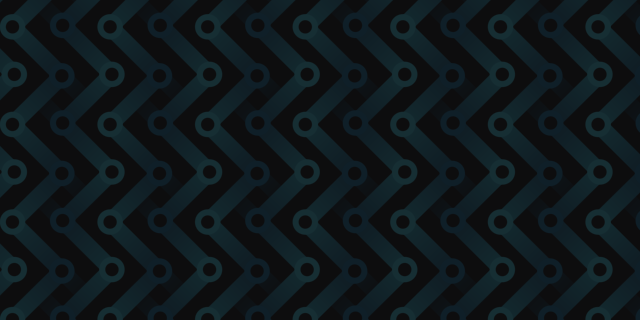
Give the GLSL for this pattern, as a Shadertoy shader.

```glsl
// Dark lattice of interlocking zigzag bands with ring joints at every bend.
// Each band is a wrapped segment distance shaded from a bright teal end to a
// dim blue end; rings and their dark holes are painted on top.

const float TILE = 0.305;        // repeat size in canvas heights
const float BAND_HALF = 0.086;   // sizes below are in tile units
const float RING_OUTER = 0.130;
const float RING_INNER = 0.068;
const float FADE_REACH = 0.34;

const vec3 BACKGROUND = vec3(0.050, 0.050, 0.054);
const vec3 TEAL = vec3(0.076, 0.165, 0.185);
const vec3 BLUE = vec3(0.058, 0.105, 0.135);
const vec3 SHADOW = vec3(0.053, 0.078, 0.096);
const vec3 RING_TEAL = vec3(0.086, 0.180, 0.200);
const vec3 RING_BLUE = vec3(0.058, 0.122, 0.158);

// Offset from a centre to p, wrapped to the nearest repeat.
vec2 wrapOffset(vec2 p, vec2 centre) {
    vec2 d = p - centre;
    return d - floor(d + 0.5);
}

float coverage(float dist, float blur) {
    return 1.0 - smoothstep(-blur, blur, dist);
}

// Flat-ended band from a to b, shaded from startColor to endColor.
vec3 paintBand(vec3 base, vec2 p, vec2 a, vec2 b, vec3 startColor, vec3 endColor, float blur) {
    vec2 axis = normalize(b - a);
    float halfLength = 0.5 * length(b - a);
    vec2 q = wrapOffset(p, 0.5 * (a + b));
    float along = dot(q, axis);
    float across = dot(q, vec2(-axis.y, axis.x));
    float dist = max(abs(across) - BAND_HALF, abs(along) - halfLength);
    float t = clamp(0.5 + 0.5 * along / halfLength, 0.0, 1.0);
    return mix(base, mix(startColor, endColor, t), coverage(dist, blur));
}

// Ring with a background-coloured hole.
vec3 paintRing(vec3 base, vec2 p, vec2 centre, vec3 color, float blur) {
    float r = length(wrapOffset(p, centre));
    vec3 disc = mix(base, color, coverage(r - RING_OUTER, blur));
    return mix(disc, BACKGROUND, coverage(r - RING_INNER, blur));
}

void mainImage(out vec4 fragColor, in vec2 fragCoord) {
    // Tile coordinates measured downward from the top left
    vec2 p = vec2(fragCoord.x, iResolution.y - fragCoord.y) / (iResolution.y * TILE);
    float blur = 0.8 / (iResolution.y * TILE);

    // Joints: bright left and right bends, dim upper and lower bends
    vec2 brightLeft = vec2(0.128, 0.275);
    vec2 brightRight = vec2(1.147, 0.762);
    vec2 dimUpper = vec2(0.642, 0.260);
    vec2 dimLower = vec2(0.634, 0.777);
    vec2 nextRow = vec2(0.0, 1.0);

    // Faint tails passing beneath the zigzags
    vec3 color = BACKGROUND;
    color = paintBand(color, p, dimLower, dimLower + FADE_REACH, SHADOW, BACKGROUND, blur);
    color = paintBand(color, p, dimUpper, dimUpper - FADE_REACH, SHADOW, BACKGROUND, blur);

    // Zigzag bands
    color = paintBand(color, p, brightLeft, dimLower, TEAL, BLUE, blur);
    color = paintBand(color, p, brightLeft + nextRow, dimLower, TEAL, BLUE, blur);
    color = paintBand(color, p, brightRight, dimUpper, TEAL, BLUE, blur);
    color = paintBand(color, p, brightRight, dimUpper + nextRow, TEAL, BLUE, blur);

    // Ring joints
    color = paintRing(color, p, dimUpper, RING_BLUE, blur);
    color = paintRing(color, p, dimLower, RING_BLUE, blur);
    color = paintRing(color, p, brightLeft, RING_TEAL, blur);
    color = paintRing(color, p, brightRight, RING_TEAL, blur);

    fragColor = vec4(color, 1.0);
}
```
